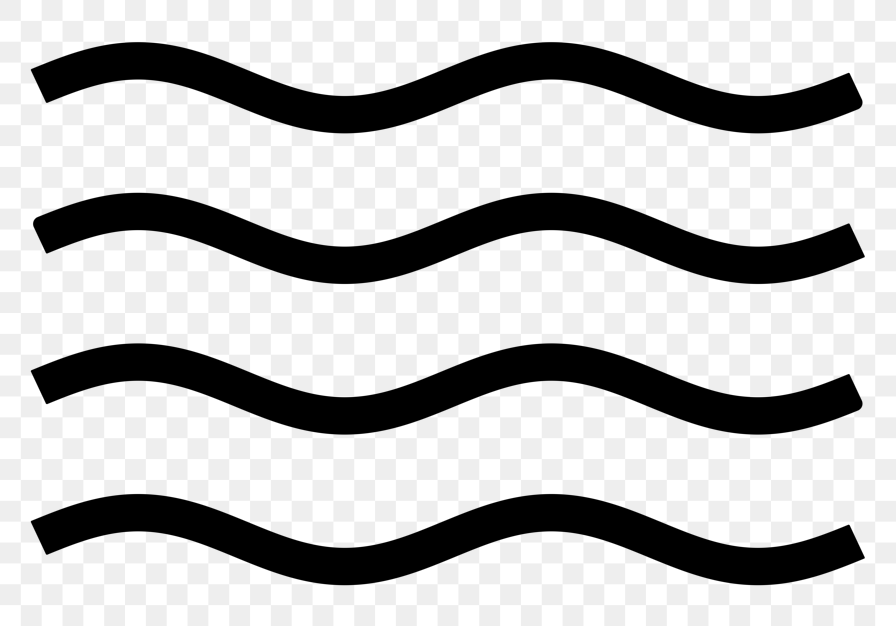
Reproduce this pattern procedurally as a WebGL 1 fragment shader.

```glsl
precision highp float;
// Four thick black wavy bands stacked over a pale grey and white checkerboard.

uniform vec2 u_resolution;

// Lengths are in checker cells, with y measured down from the top.
#define GRID vec2(43.0, 30.0)
#define BAND_COUNT 4.0
#define BAND_SPACING 7.218
#define FIRST_BAND_Y 4.206
#define BAND_WIDTH 1.79
#define AMPLITUDE 1.29
#define WAVELENGTH 19.83
#define CREST_X 6.63
#define BAND_ENDS vec2(1.876, 41.10)
#define END_SLANT 0.47
#define CORNER_RADII vec2(0.06, 0.38)
#define CHECKER_GREY 0.933

// Signed stripe: +1 on even cells, -1 on odd cells, softened over one pixel.
float stripe(float x, float pixel) {
    float edge = abs(mod(x - 0.5, 2.0) - 1.0) - 0.5;
    return clamp(2.0 * edge / pixel, -1.0, 1.0);
}

float checker(vec2 p, float pixel) {
    return 0.5 + 0.5 * stripe(p.x, pixel) * stripe(p.y, pixel);
}

// Corner radius: most corners are crisp, one is worn on all but the last band.
float cornerRadius(float row, bool rightSide, bool lowerSide) {
    bool evenRow = mod(row, 2.0) < 0.5;
    bool worn = row < BAND_COUNT - 1.5 && rightSide == evenRow && lowerSide == evenRow;
    return worn ? CORNER_RADII.y : CORNER_RADII.x;
}

// Signed distance to the nearest wavy band, cut square to its slope at both ends.
float bandDistance(vec2 p) {
    float row = clamp(floor((p.y - FIRST_BAND_Y) / BAND_SPACING + 0.5), 0.0, BAND_COUNT - 1.0);
    float y = p.y - FIRST_BAND_Y - row * BAND_SPACING;

    float k = 6.2831853 / WAVELENGTH;
    float phase = (p.x - CREST_X) * k;
    float slope = AMPLITUDE * k * sin(phase);
    float across = (y + AMPLITUDE * cos(phase)) / sqrt(1.0 + slope * slope);

    float cutX = (p.x - END_SLANT * y);
    float along = max(BAND_ENDS.x - cutX, cutX - BAND_ENDS.y) / sqrt(1.0 + END_SLANT * END_SLANT);

    float radius = cornerRadius(row, p.x > 0.5 * GRID.x, across > 0.0);
    vec2 q = vec2(along, abs(across) - 0.5 * BAND_WIDTH) + radius;
    return min(max(q.x, q.y), 0.0) + length(max(q, 0.0)) - radius;
}

void main() {
    vec2 uv = gl_FragCoord.xy / u_resolution;
    vec2 p = vec2(uv.x, 1.0 - uv.y) * GRID;
    float pixel = GRID.x / u_resolution.x;

    float shade = mix(1.0, CHECKER_GREY, checker(p, pixel));
    shade *= smoothstep(-0.75 * pixel, 0.75 * pixel, bandDistance(p));
    gl_FragColor = vec4(vec3(shade), 1.0);
}
```
